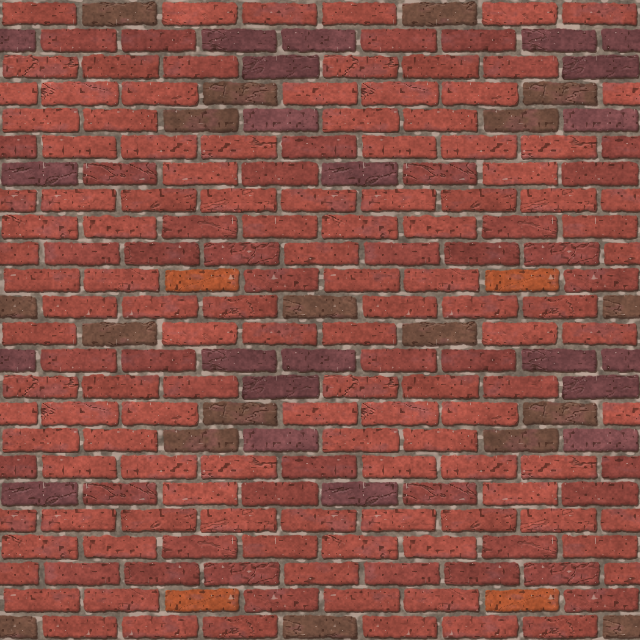
Give the GLSL for this texture, as a three.js fragment shader.

```glsl
varying vec2 vUv;

const float ROWS = 24.0;
const float BRICK_LENGTH = 3.0;            // in row heights
const vec2 TILE = vec2(4.0, 12.0);         // bricks before the wall repeats
const vec2 BRICK_HALF = vec2(1.43, 0.425);
const float CORNER = 0.09;
const float SOFT = 0.035;

const vec3 RED = vec3(0.63, 0.31, 0.26);
const vec3 DEEP_RED = vec3(0.54, 0.27, 0.24);
const vec3 PURPLE = vec3(0.46, 0.28, 0.28);
const vec3 BROWN = vec3(0.44, 0.31, 0.25);
const vec3 ORANGE = vec3(0.64, 0.32, 0.19);
const vec3 MORTAR = vec3(0.50, 0.44, 0.39);
const vec3 SHADOW = vec3(0.20, 0.11, 0.08);
const vec3 LIME = vec3(0.76, 0.67, 0.62);

float hash(vec2 p) {
  return fract(sin(dot(p, vec2(127.1, 311.7))) * 43758.5453);
}

float noise(vec2 p) {
  vec2 i = floor(p);
  vec2 f = fract(p);
  f = f * f * (3.0 - 2.0 * f);
  return mix(mix(hash(i), hash(i + vec2(1.0, 0.0)), f.x),
             mix(hash(i + vec2(0.0, 1.0)), hash(i + 1.0), f.x), f.y);
}

float fbm(vec2 p) {
  float sum = 0.0;
  float amp = 0.5;
  for (int i = 0; i < 4; i++) {
    sum += amp * noise(p);
    p = p * 2.07 + 11.3;
    amp *= 0.5;
  }
  return sum / 0.9375;
}

float roundedBox(vec2 p, vec2 halfSize, float radius) {
  vec2 q = abs(p) - halfSize + radius;
  return length(max(q, 0.0)) + min(max(q.x, q.y), 0.0) - radius;
}

// Brick outline with a slight tilt, uneven size and chipped edges
float brickDistance(vec2 p, vec2 id) {
  p.y += (hash(id + 3.1) - 0.5) * 0.035 * p.x;
  vec2 halfSize = BRICK_HALF - vec2(0.06, 0.03) * hash(id + 5.7);
  vec2 seed = id * 7.3;
  float chips = (fbm(p * 3.0 + seed) - 0.5) * 0.12 + (noise(p * 11.0 + seed) - 0.5) * 0.03;
  return roundedBox(p, halfSize, CORNER) + chips;
}

// Thin folds in the clay, strong on some bricks only
float crease(vec2 p, vec2 id) {
  float slope = (hash(id + 8.2) - 0.5) * 1.6;
  vec2 q = vec2(p.x * 0.9, p.y * 2.2 + p.x * slope) + id * 13.7;
  float fold = 1.0 - smoothstep(0.0, 0.035, abs(fbm(q) - 0.5));
  float patchy = smoothstep(0.35, 0.65, noise(p * 1.7 + id * 5.1));
  return fold * patchy * smoothstep(0.25, 0.8, hash(id + 21.4));
}

vec3 brickColor(float pick) {
  vec3 color = mix(RED, DEEP_RED, smoothstep(0.35, 0.72, pick));
  color = mix(color, PURPLE, step(0.72, pick));
  color = mix(color, BROWN, step(0.85, pick));
  return mix(color, ORANGE, step(0.94, pick));
}

vec3 brickFace(vec2 p, vec2 id, float edge, float grain) {
  vec2 seed = id * 9.7;
  vec3 color = brickColor(hash(id + 1.3));
  float mottling = fbm(p * vec2(1.4, 2.4) + seed);
  color = mix(color, PURPLE, 0.5 * smoothstep(0.52, 0.8, mottling));
  color *= 0.92 + 0.16 * hash(id + 6.6) + 0.3 * (mottling - 0.5);
  color *= 1.0 + 0.3 * (grain - 0.5);

  // Folds with a lit lower lip
  color = mix(color, SHADOW, 0.62 * crease(p, id));
  color += 0.07 * crease(p + vec2(-0.02, 0.06), id);

  // Pits, lime specks and rounded rim
  color = mix(color, SHADOW, 0.55 * smoothstep(0.80, 0.95, noise(p * 8.0 + seed)));
  color = mix(color, LIME, 0.6 * smoothstep(0.90, 0.99, noise(p * 7.0 + seed + 40.0)));
  float rim = smoothstep(-0.13, 0.0, edge);
  float lit = clamp(p.y * 2.0 - p.x * 0.25, -1.0, 1.0);
  return color * (1.0 + rim * (0.14 * lit - 0.12));
}

vec3 mortarColor(vec2 p, float grain) {
  vec3 color = MORTAR * (0.72 + 0.5 * fbm(p * 2.5));
  color *= 0.85 + 0.3 * grain;
  return mix(color, LIME, 0.75 * smoothstep(0.58, 0.82, noise(p * vec2(3.0, 5.0) + 17.0)));
}

void main() {
  // Running bond: every other course is shifted by half a brick
  vec2 wall = vUv * ROWS;
  float row = floor(wall.y);
  float courseRow = mod(row, TILE.y);
  float drift = 0.05 * (hash(vec2(courseRow, 4.0)) - 0.4);
  float along = wall.x / BRICK_LENGTH + 0.5 * mod(row + 1.0, 2.0) - drift;
  vec2 id = vec2(mod(floor(along), TILE.x), courseRow);
  vec2 local = vec2((fract(along) - 0.5) * BRICK_LENGTH, fract(wall.y) - 0.5);

  float edge = brickDistance(local, id);
  float grain = 0.6 * noise(wall * 9.0) + 0.4 * noise(wall * 17.0 + 5.0);

  // Bricks cast a narrow shadow down and to the right
  float caster = brickDistance(local + vec2(-0.035, 0.06), id);
  vec3 color = mortarColor(wall, grain);
  color = mix(color, SHADOW, 0.7 * (1.0 - smoothstep(-SOFT, SOFT, caster)));
  color = mix(brickFace(local, id, edge, grain), color, smoothstep(-SOFT, SOFT, edge));

  // Broad weather stains
  color *= 0.93 + 0.14 * fbm(wall * vec2(0.7, 0.2));
  gl_FragColor = vec4(color, 1.0);
}
```
